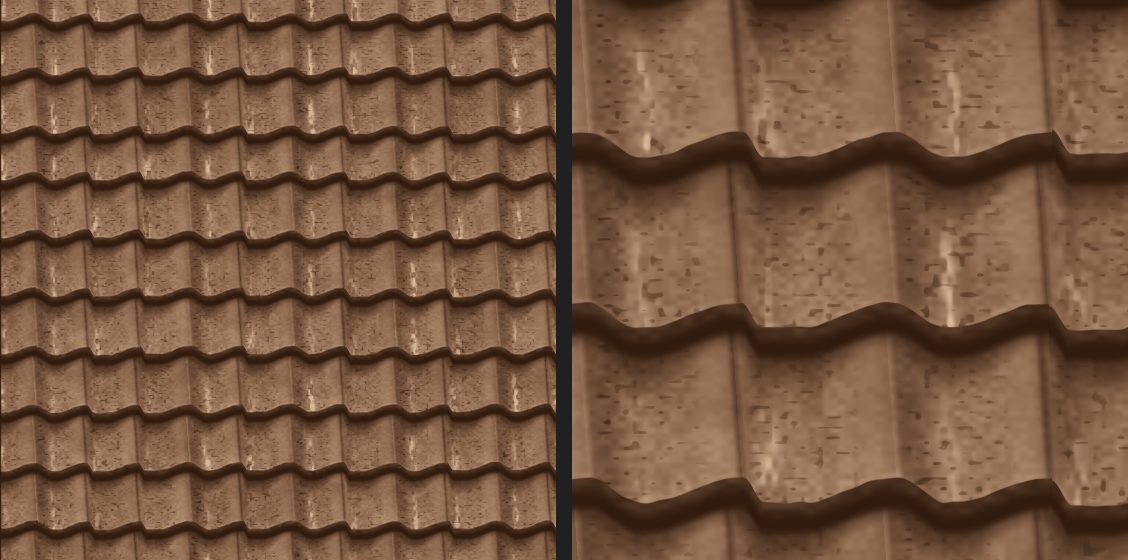
Left, the full canvas; right, a detail of the centre.
This texture is drawn by a WebGL 2 fragment shader. Its source:

```glsl
#version 300 es
precision highp float;
// Overlapping courses of wavy clay roof tiles, lit from the upper left.
// Each course has a wave-shaped lip that shades the course below it; one
// tone value per point collects form, shadow, wear and grain for a colour ramp.
uniform vec2 u_resolution;
out vec4 fragColor;

const float PITCH = 0.0917;        // width of one wave
const float FIRST_CREST = 0.065;
const float COURSE = 0.1038;       // height of one course
const float LIP = 0.0125;          // thickness of the lip
const float SLANT = 0.07;          // lean of the crests
const vec3 DARK = vec3(0.19, 0.105, 0.055);
const vec3 CLAY = vec3(0.52, 0.38, 0.28);
const vec3 PALE = vec3(0.75, 0.62, 0.50);

float hash(vec2 p) {
  return fract(sin(dot(p, vec2(127.1, 311.7))) * 43758.5453);
}

float noise(vec2 p) {
  vec2 i = floor(p), f = fract(p);
  f = f * f * (3.0 - 2.0 * f);
  vec2 e = vec2(0.0, 1.0);
  return mix(mix(hash(i), hash(i + e.yx), f.x),
             mix(hash(i + e.xy), hash(i + e.yy), f.x), f.y);
}

float bump(float x, float centre, float width) {
  float d = (x - centre) / width;
  return exp(-d * d);
}

// Position counted in waves; whole numbers are crests
float waveCoord(float x, float course) {
  return (x - FIRST_CREST) / PITCH + 0.05 * (hash(vec2(course, 3.0)) - 0.5);
}

// 1 where a crest ends in a tile joint, 0 where it rolls on
float isJoint(float crest) {
  return (crest == 1.0 || (crest > 1.0 && mod(crest, 2.0) == 0.0)) ? 1.0 : 0.0;
}

// Steep fall after a crest, slow rise to the next
float waveHeight(float t, float joint) {
  float fall = smoothstep(0.0, mix(0.32, 0.13, joint), t);
  return 1.0 - fall + smoothstep(0.38, 0.95, t);
}

// Underside of a course's lip; the upper courses are laid closer
float lipBottom(float x, float course) {
  float s = waveCoord(x, course), i = floor(s);
  float base = 0.043 + COURSE * course
             - 0.0208 * step(6.5, course) - 0.0065 * step(8.5, course);
  float sag = 0.003 * (hash(vec2(floor(i * 0.5), course)) - 0.5);
  return base + sag + 0.0145 * waveHeight(s - i, isJoint(i));
}

// Tone of the weathered face, v runs from lip (0) to top (1)
float faceTone(vec2 p, float s, float v, float course) {
  float i = floor(s), t = s - i, joint = isJoint(i);
  float hollow = smoothstep(0.02, 0.15, t) * (1.0 - smoothstep(0.65, 0.85, t));
  float slope = smoothstep(0.0, 0.06, t) * (1.0 - smoothstep(0.12, 0.36, t));
  float tone = 0.74 - 0.16 * v - 0.26 * slope * mix(1.0, 0.45, joint);
  tone += 0.05 * bump(t, 0.82, 0.12) - 0.07 * smoothstep(0.9, 1.0, t);
  tone += 0.08 * (hash(vec2(i, course + 20.0)) - 0.5);

  // Groove beside a joint
  float crest = floor(s + 0.5);
  tone -= 0.28 * isJoint(crest) * (1.0 - smoothstep(0.0, 0.05, abs(s - crest)));

  // Clouding, grain and small flat pores
  tone += 0.14 * (noise(p * vec2(55.0, 40.0)) - 0.5);
  tone += mix(0.09, 0.2, hollow) * (noise(p * vec2(230.0, 290.0)) - 0.5);
  float pores = smoothstep(0.72, 0.9, noise(p * vec2(190.0, 330.0) + 71.0));
  tone -= 0.30 * pores * hollow * (1.0 - 0.5 * v);

  // Broken pale streak where the glaze has worn
  float centre = mix(0.38, 0.19, joint) + 0.06 * (hash(vec2(i, course)) - 0.5);
  float streak = bump(t, centre, mix(0.055, 0.085, joint));
  float flakes = smoothstep(0.25, 0.8, noise(p * vec2(250.0, 110.0) + 13.0));
  float reach = 1.0 - smoothstep(mix(0.45, 0.15, joint), 0.95, v);
  float wear = 0.3 + 0.7 * hash(vec2(i + 7.0, course));
  return tone + 0.62 * streak * flakes * reach * wear;
}

vec3 clayRamp(float tone) {
  vec3 base = mix(DARK, CLAY, clamp(tone / 0.58, 0.0, 1.0));
  return mix(base, PALE, clamp((tone - 0.58) / 0.42, 0.0, 1.4));
}

void main() {
  vec2 p = gl_FragCoord.xy / u_resolution.y;
  float pixel = 1.0 / u_resolution.y;

  // Topmost course whose lip lies below this point
  float course = -1.0;
  for (float k = 0.0; k < 10.0; k++)
    if (p.y >= lipBottom(p.x, k)) course = k;
  float above = p.y - lipBottom(p.x, course);
  float below = lipBottom(p.x, course + 1.0) - p.y;

  // Face, darkened under the next lip and most in the hollows
  float s = waveCoord(p.x + SLANT * above, course);
  float rise = waveHeight(fract(s), isJoint(floor(s)));
  float tone = faceTone(p, s, above / (above + below), course);
  float shadow = 1.0 - smoothstep(0.0, mix(0.036, 0.017, rise), below);
  tone *= (1.0 - 0.72 * shadow) * smoothstep(0.002, 0.009, below);

  // Lip with a worn rim, fading into the shadow underneath
  tone += 0.10 * bump(above, LIP + 0.002, 0.0015) * noise(p * 160.0);
  float lipTone = 0.20 * smoothstep(0.0, LIP, above)
                * (0.5 + noise(p * vec2(150.0, 260.0)));
  float rim = LIP + 0.0015 * (noise(p * vec2(120.0, 30.0)) - 0.5);
  tone = mix(lipTone, tone, smoothstep(-pixel, pixel, above - rim));

  // Dark strip at the left side
  tone *= smoothstep(0.002 - pixel, 0.002 + pixel, p.x);
  fragColor = vec4(clayRamp(tone), 1.0);
}
```
